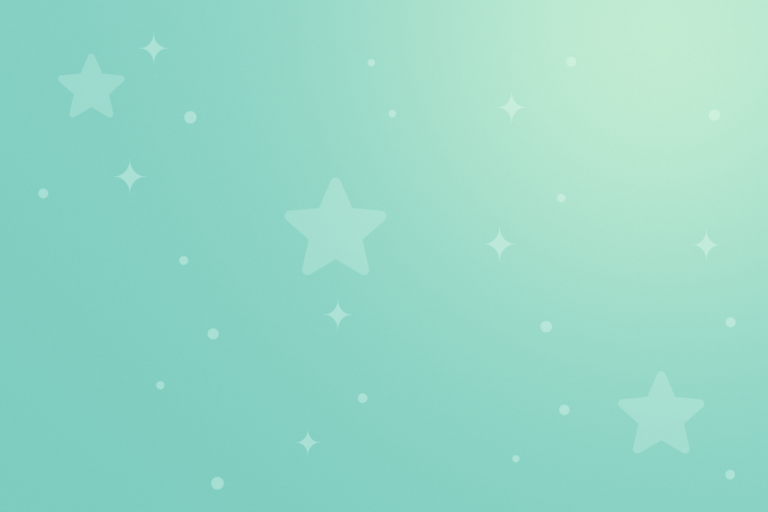
Write a WebGL 2 fragment shader that draws this background.

```glsl
#version 300 es
precision highp float;

#define STAR_COUNT 3
#define SPRINKLE_COUNT 28
#define SPARKLE_COUNT 8
#define GLOW_RADIUS 0.61
#define STAR_OPACITY 0.22
#define SPRINKLE_OPACITY 0.35
#define JITTER 0.06
#define GRAIN 0.006

uniform vec2 u_resolution;
out vec4 fragColor;

const float FIFTH = 1.2566371;

float hash(vec2 p) {
    vec3 q = fract(vec3(p.xyx) * 0.1031);
    q += dot(q, q.yzx + 33.33);
    return fract((q.x + q.y) * q.z);
}

// Five-pointed star with rounded tips and sharp notches
float starDistance(vec2 p, float radius) {
    float angle = abs(mod(atan(p.x, p.y) + 0.5 * FIFTH, FIFTH) - 0.5 * FIFTH);
    vec2 folded = length(p) * vec2(sin(angle), cos(angle));
    vec2 tip = vec2(0.0, 0.9 * radius);
    vec2 notch = 0.415 * radius * vec2(sin(0.5 * FIFTH), cos(0.5 * FIFTH));
    vec2 edge = notch - tip;
    vec2 offset = folded - tip;
    float along = clamp(dot(offset, edge) / dot(edge, edge), 0.0, 1.0);
    float side = sign(edge.x * offset.y - edge.y * offset.x);
    return side * length(offset - along * edge) - 0.1 * radius;
}

// Four-pointed sparkle bounded by concave arcs
float sparkleDistance(vec2 p, float radius) {
    vec2 q = abs(p) * vec2(1.1, 1.0);
    return max(radius - length(q - radius), max(q.x, q.y) - radius);
}

// Star centre (xy) and radius (z) along a gently bent diagonal
vec3 starPlacement(int index, float aspect) {
    float i = float(index);
    vec2 center = vec2(0.119 + 0.265 * i + 0.053 * i * i,
                       0.827 - 0.236 * i - 0.042 * i * i);
    return vec3(center.x * aspect, center.y, 0.068 + 0.062 * i - 0.026 * i * i);
}

// Free space between a point and the nearest star
float starClearance(vec2 p, float aspect) {
    float clearance = 10.0;
    for (int i = 0; i < STAR_COUNT; i++) {
        vec3 star = starPlacement(i, aspect);
        clearance = min(clearance, length(p - star.xy) - star.z);
    }
    return clearance;
}

vec3 background(vec2 p, float aspect) {
    vec3 deepTeal = vec3(0.490, 0.800, 0.750);
    vec3 softTeal = vec3(0.550, 0.830, 0.780);
    vec3 paleMint = vec3(0.755, 0.922, 0.822);
    float diagonal = 0.5 * (p.x / aspect + p.y);
    float reach = length(p - vec2(0.86 * aspect, 0.94)) / GLOW_RADIUS;
    return mix(mix(deepTeal, softTeal, diagonal), paleMint, exp(-reach * reach));
}

void main() {
    vec2 p = gl_FragCoord.xy / u_resolution.y;
    float aspect = u_resolution.x / u_resolution.y;
    float pixel = 1.0 / u_resolution.y;
    vec3 highlight = vec3(0.93, 0.99, 0.96);
    vec3 color = background(p, aspect);

    // Large stars
    for (int i = 0; i < STAR_COUNT; i++) {
        vec3 star = starPlacement(i, aspect);
        float d = starDistance(p - star.xy, star.z);
        color = mix(color, highlight, STAR_OPACITY * smoothstep(pixel, -pixel, d));
    }

    // Sparkles and dots on a jittered low-discrepancy sequence
    for (int i = 0; i < SPRINKLE_COUNT; i++) {
        float n = float(i);
        vec2 spot = fract(vec2(0.65, 0.52) + n * vec2(0.75488, 0.56984));
        vec2 center = mix(vec2(0.03), vec2(0.97), spot) * vec2(aspect, 1.0);
        center += JITTER * (vec2(hash(vec2(n, 3.0)), hash(vec2(n, 7.0))) - 0.5);
        if (starClearance(center, aspect) < 0.04) continue;

        float size = hash(vec2(n, 11.0));
        float d = i < SPARKLE_COUNT
            ? sparkleDistance(p - center, mix(0.024, 0.042, size))
            : length(p - center) - mix(0.007, 0.0125, size);
        color = mix(color, highlight, SPRINKLE_OPACITY * smoothstep(pixel, -pixel, d));
    }

    // Faint grain
    color += GRAIN * (hash(floor(p * 340.0)) - 0.5);
    fragColor = vec4(color, 1.0);
}
```
